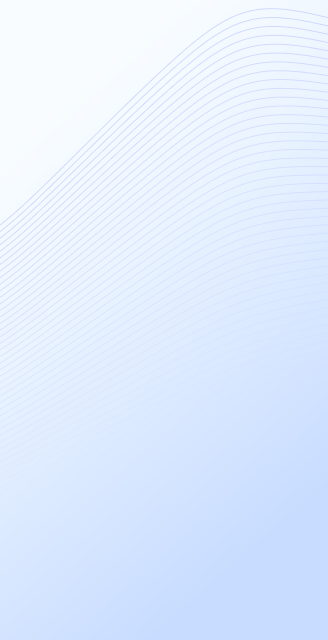
A Shadertoy shader for this background:

```glsl
// A pale blue diagonal gradient crossed by a fan of fine wave lines.
// Each line blends a steep upper wave into a flatter lower one; the blend
// amount at a point gives its line index, and the lines fade as they descend.

const vec3 PALE = vec3(0.972, 0.988, 1.0);
const vec3 MIST = vec3(0.912, 0.952, 1.0);
const vec3 SKY = vec3(0.784, 0.863, 1.0);
const vec3 LINE_COLOR = vec3(0.70, 0.745, 0.995);

const float LINE_COUNT = 45.0;
const float LINE_WIDTH = 0.0014; // fraction of canvas height
const float LINE_OPACITY = 0.6;

// Smooth ramp: zero before the knee, unit slope after it.
float softRamp(float x, float knee, float softness) {
    return softness * log(1.0 + exp((x - knee) / softness));
}

// Depth below the top edge of a rising wave that levels off past its knee.
float waveDepth(float x, float start, float rise, float bend) {
    return start - rise * x + bend * softRamp(x, 0.735, 0.075);
}

// Three-stop gradient running toward the lower right.
vec3 background(vec2 p) {
    float g = p.y + 0.45 * p.x;
    vec3 upper = mix(PALE, MIST, smoothstep(0.22, 0.66, g));
    return mix(upper, SKY, clamp((g - 0.6) / 0.61, 0.0, 1.0));
}

// Pixel coverage of a stripe, both measured in pixels.
float stripeCoverage(float dist, float width) {
    float h = 0.5 * width;
    return clamp(min(dist + 0.5, h) - max(dist - 0.5, -h), 0.0, 1.0);
}

// Opacity of the line family at p.
float waveLines(vec2 p, float widthPx) {
    float top = waveDepth(p.x, 0.3516, 0.495, 0.64)
              + 0.102 * p.x * exp(-7.84 * p.x);
    float bottom = waveDepth(p.x, 0.814, 0.22, 0.06);
    float t = (p.y - top) / (bottom - top);

    // Distance to the nearest whole index, converted to pixels.
    float index = t * LINE_COUNT;
    float slope = max(length(vec2(dFdx(index), dFdy(index))), 1e-5);
    float nearest = clamp(floor(index + 0.5), 0.0, LINE_COUNT);
    float dist = abs(index - nearest) / slope;

    float fade = 1.0 - nearest / LINE_COUNT;
    return stripeCoverage(dist, widthPx) * fade;
}

void mainImage(out vec4 fragColor, in vec2 fragCoord) {
    // Canvas fractions, with y measured down from the top edge.
    vec2 p = fragCoord / iResolution.xy;
    p.y = 1.0 - p.y;

    vec3 color = background(p);
    float ink = LINE_OPACITY * waveLines(p, LINE_WIDTH * iResolution.y);
    fragColor = vec4(mix(color, LINE_COLOR, ink), 1.0);
}
```
